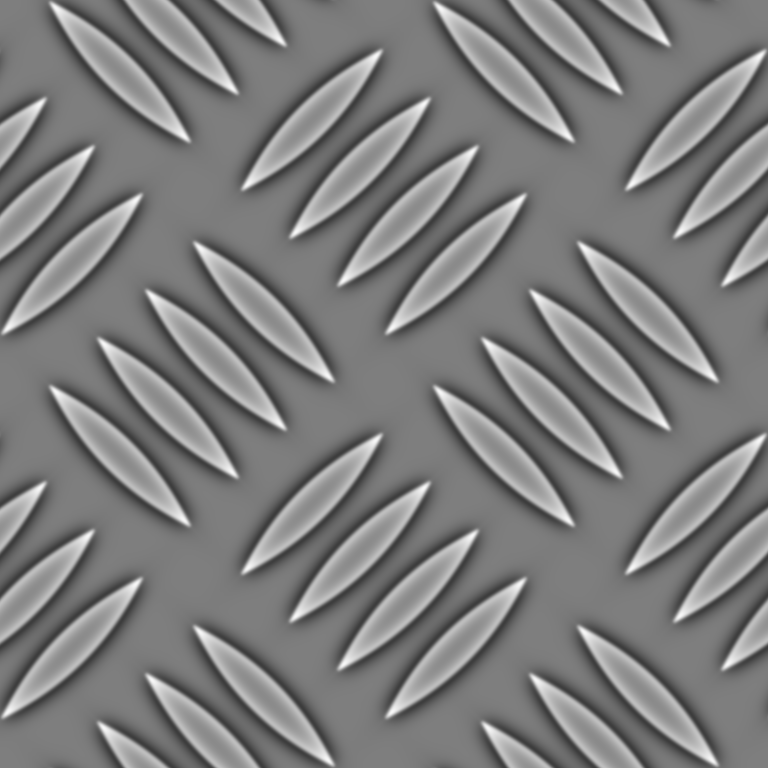
A WebGL 1 fragment shader for this texture:

```glsl
precision highp float;
// Diamond tread plate: groups of four pointed bars, alternating between the
// two diagonals. Each bar is a lens whose sharp coverage minus a wide blur of
// itself gives bright rims and tips, a grey core and a dark halo around it.

uniform vec2 u_resolution;

// Lengths are in units of one repeat.
const float REPEATS = 2.0;
const float BAR_SPACING = 0.125;      // offset between bars, on each axis
const float HALF_LENGTH = 0.262;
const float HALF_WIDTH = 0.0465;
const float EDGE_BLUR = 0.0047;
const float HALO_BLUR = 0.0250;
const float EDGE_TIP_ROUND = 0.0012;
const float HALO_TIP_ROUND = 0.0073;
const float PLATE_GREY = 0.495;
const float RELIEF = 0.76;

// Cumulative normal distribution, the profile of a blurred edge.
float blurredStep(float z) {
  z = clamp(z, -6.0, 6.0);
  return 1.0 / (1.0 + exp(-z * (1.5976 + 0.07056 * z * z)));
}

// Coverage of a lens along x, blurred by sigma with softened tips.
float lensCoverage(vec2 p, float sigma, float tipRound) {
  float t = p.x / HALF_LENGTH;
  float h = HALF_WIDTH * (1.0 - t * t);
  h = 0.5 * (h + sqrt(h * h + tipRound * tipRound));
  return blurredStep((h - p.y) / sigma) - blurredStep((-h - p.y) / sigma);
}

float barRelief(vec2 p) {
  return lensCoverage(p, EDGE_BLUR, EDGE_TIP_ROUND)
       - lensCoverage(p, HALO_BLUR, HALO_TIP_ROUND);
}

// Four parallel bars, wrapped around the repeat; slope is +1 or -1.
float barGroup(vec2 p, vec2 center, float slope) {
  vec2 along = vec2(1.0, slope) * sqrt(0.5);
  vec2 across = vec2(-along.y, along.x);
  float sum = 0.0;
  for (int i = 0; i < 4; i++) {
    vec2 offset = (float(i) - 1.5) * BAR_SPACING * vec2(1.0, -slope);
    vec2 q = fract(p - center - offset + 0.5) - 0.5;
    sum += barRelief(vec2(dot(q, along), dot(q, across)));
  }
  return sum;
}

void main() {
  vec2 p = fract(gl_FragCoord.xy / u_resolution * REPEATS);
  float relief = barGroup(p, vec2(0.5, 0.0), -1.0)
               + barGroup(p, vec2(0.0, 0.5), 1.0);
  float grey = clamp(PLATE_GREY + RELIEF * relief, 0.0, 1.0);
  gl_FragColor = vec4(vec3(grey), 1.0);
}
```
